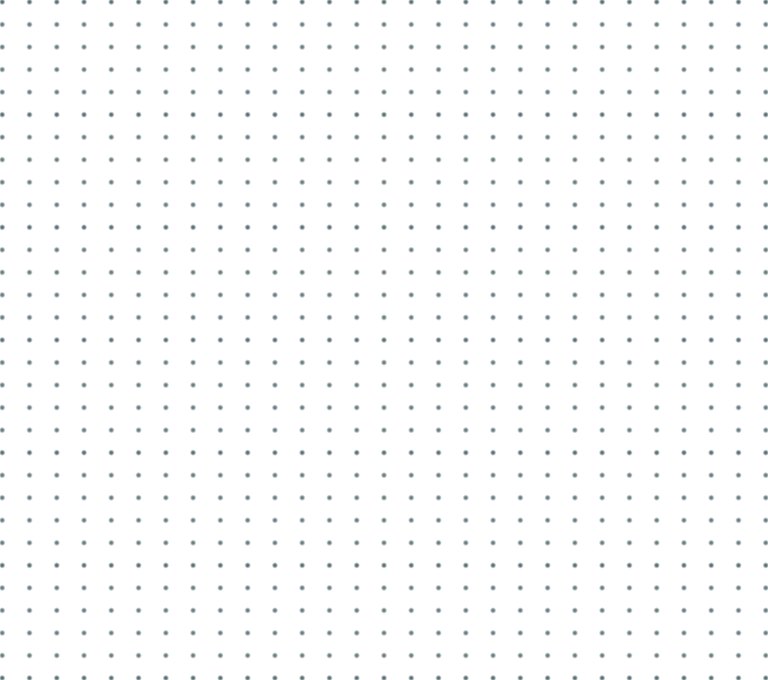
This pattern is drawn by a Shadertoy shader. Its source:

```glsl
const vec2  DOT_COUNT    = vec2(29.0, 31.0);       // dots across and down
const vec2  EDGE_MARGIN  = vec2(0.0029, 0.0029);   // outer dot centres, share of each side
const float DOT_RADIUS   = 0.0031;                 // share of canvas height
const float DOT_SOFTNESS = 0.0022;                 // half width of the blurred rim
const float ACCENT_EVERY = 5.0;                    // rows between darker rows
const float PLAIN_INK    = 0.96;
const float ACCENT_INK   = 1.06;
const vec3  PAPER_COLOR  = vec3(1.0);
const vec3  INK_COLOR    = vec3(0.39, 0.47, 0.49);

// Ink coverage of a soft round dot at a given distance from its centre
float softDot(float dist, float rim) {
    return 1.0 - smoothstep(DOT_RADIUS - rim, DOT_RADIUS + rim, dist);
}

// Slightly heavier ink on regularly spaced rows
float rowInk(float row) {
    float isAccent = 1.0 - step(0.5, mod(row, ACCENT_EVERY));
    return mix(PLAIN_INK, ACCENT_INK, isAccent);
}

void mainImage(out vec4 fragColor, in vec2 fragCoord) {
    vec2 uv = fragCoord / iResolution.xy;
    vec2 aspect = vec2(iResolution.x / iResolution.y, 1.0);

    // Nearest dot of the grid
    vec2 pitch = (1.0 - 2.0 * EDGE_MARGIN) / (DOT_COUNT - 1.0);
    vec2 cell = floor((uv - EDGE_MARGIN) / pitch + 0.5);
    vec2 centre = EDGE_MARGIN + cell * pitch;
    float dist = length((uv - centre) * aspect);

    // Rim never thinner than half a pixel
    float rim = max(DOT_SOFTNESS, 0.5 / iResolution.y);
    float ink = softDot(dist, rim) * rowInk(cell.y);

    fragColor = vec4(mix(PAPER_COLOR, INK_COLOR, ink), 1.0);
}
```
